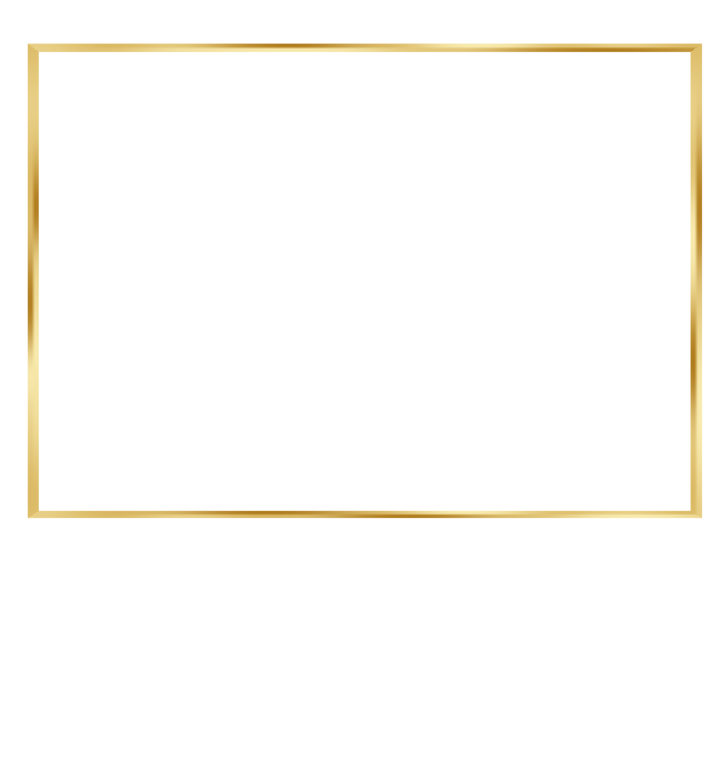
This background is drawn by a WebGL 1 fragment shader. Its source:

```glsl
precision highp float;
// A thin bevelled gold frame with metallic glints on a white page.

uniform vec2 u_resolution;

// Frame placement, as fractions of the canvas
const vec2 OUTER_MIN = vec2(0.0382, 0.3255);
const vec2 OUTER_MAX = vec2(0.9670, 0.9432);
const vec2 INNER_MIN = vec2(0.0534, 0.3348);
const vec2 INNER_MAX = vec2(0.9512, 0.9323);
const float EDGE_SOFTNESS = 0.0011;

const vec3 PAGE = vec3(1.0);
const vec3 GOLD = vec3(0.86, 0.73, 0.40);
const vec3 BRONZE = vec3(0.67, 0.46, 0.08);
const vec3 GLINT = vec3(0.98, 0.93, 0.70);

// Strips along each side: shadow centre, shadow width, glint centre, glint width
const vec4 TOP_OUTER = vec4(0.40, 0.10, 0.66, 0.09);
const vec4 TOP_INNER = vec4(0.84, 0.15, 0.38, 0.18);
const vec4 BOTTOM_OUTER = vec4(0.56, 0.12, 0.88, 0.12);
const vec4 BOTTOM_INNER = vec4(0.37, 0.13, 0.64, 0.09);
const vec4 LEFT_OUTER = vec4(0.60, 0.08, 0.51, 0.05);
const vec4 LEFT_INNER = vec4(0.73, 0.05, 0.54, 0.10);
const vec4 RIGHT_OUTER = vec4(0.72, 0.09, 0.47, 0.14);
const vec4 RIGHT_INNER = vec4(0.53, 0.065, 0.69, 0.07);

float bump(float t, float centre, float width) {
    float d = (t - centre) / width;
    return exp(-d * d);
}

// Metal colour at position t along one strip
vec3 metal(float t, vec4 strip) {
    vec3 colour = mix(GOLD, GLINT, 0.2 + 0.2 * sin(t * 31.0));
    colour = mix(colour, BRONZE, 0.9 * bump(t, strip.x, strip.y));
    return mix(colour, GLINT, 0.9 * bump(t, strip.z, strip.w));
}

// Coverage of an axis-aligned box with softened edges
float box(vec2 p, vec2 low, vec2 high, vec2 soft) {
    vec2 inside = smoothstep(low - soft, low + soft, p)
                * (1.0 - smoothstep(high - soft, high + soft, p));
    return inside.x * inside.y;
}

void main() {
    vec2 uv = gl_FragCoord.xy / u_resolution;
    vec2 soft = max(vec2(EDGE_SOFTNESS), 0.6 / u_resolution);

    // Depth into each side: 0 at the outer edge, 1 at the inner edge
    vec2 low = (uv - OUTER_MIN) / (INNER_MIN - OUTER_MIN);
    vec2 high = (OUTER_MAX - uv) / (OUTER_MAX - INNER_MAX);
    vec2 nearest = min(low, high);
    float depth = min(nearest.x, nearest.y);

    // Choose the side, with mitred corners
    float t = uv.x;
    vec4 outerStrip = BOTTOM_OUTER;
    vec4 innerStrip = BOTTOM_INNER;
    if (nearest.x < nearest.y) {
        t = uv.y;
        bool isLeft = low.x < high.x;
        outerStrip = isLeft ? LEFT_OUTER : RIGHT_OUTER;
        innerStrip = isLeft ? LEFT_INNER : RIGHT_INNER;
    } else if (high.y < low.y) {
        outerStrip = TOP_OUTER;
        innerStrip = TOP_INNER;
    }

    // Two bevel strips blend at the ridge
    float ridge = smoothstep(0.3, 0.7, depth);
    vec3 gold = mix(metal(t, outerStrip), metal(t, innerStrip), ridge);

    float frame = box(uv, OUTER_MIN, OUTER_MAX, soft)
                * (1.0 - box(uv, INNER_MIN, INNER_MAX, soft));
    gl_FragColor = vec4(mix(PAGE, gold, frame), 1.0);
}
```
